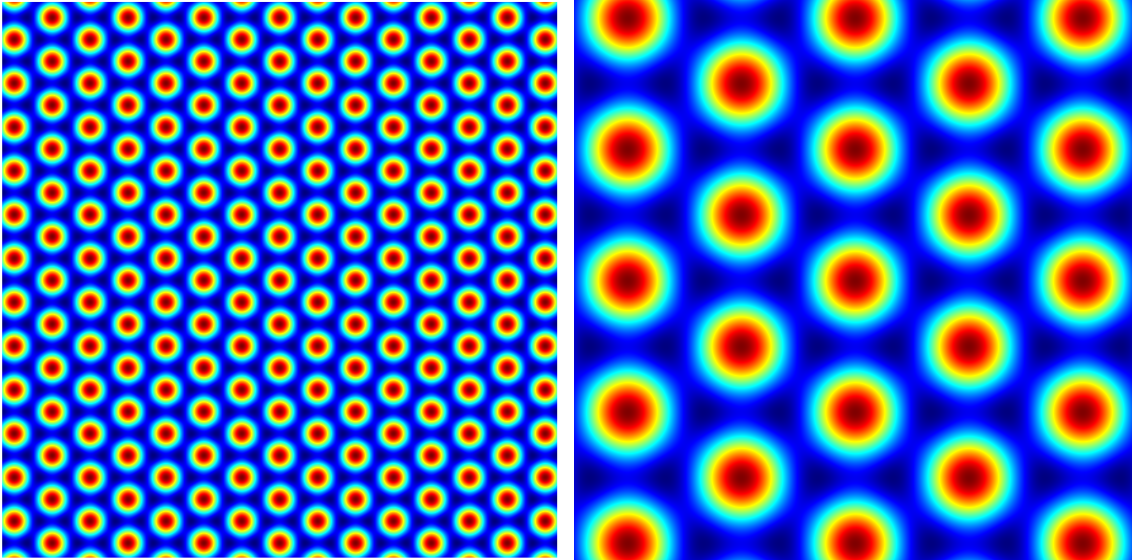
Left: the whole. Right: its middle third, enlarged.
A Shadertoy shader for this pattern:

```glsl
// Hexagonal lattice of glowing round spots on deep blue, inside a thin white margin.
// Three plane waves, 60 degrees apart, are summed into a smooth height field,
// which is then coloured by a rainbow ramp from dark blue to dark red.

const float PI = 3.14159265;
const float SPOT_PITCH = 0.0782;              // vertical spot spacing, in canvas heights
const vec2 LATTICE_CENTER = vec2(0.5014, 0.4995); // a spot sits here, in canvas fractions
const vec2 PLOT_MIN = vec2(0.0039, 0.0042);   // lower left corner inside the margin
const vec2 PLOT_MAX = vec2(0.9985, 0.9965);   // upper right corner inside the margin
const vec3 MARGIN_COLOR = vec3(1.0);
const vec3 RAMP_CENTERS = vec3(3.0, 2.0, 1.0); // red, green, blue peaks, in quarters
const float RAMP_HEIGHT = 1.5;                // peak height before clipping to one

// Sum of three waves, rescaled from [-1.5, 3] to [0, 1]
float hexWaves(vec2 p) {
    float waveNumber = 4.0 * PI / (sqrt(3.0) * SPOT_PITCH);
    float sum = 0.0;
    for (int i = 0; i < 3; i++) {
        float angle = float(i) * PI / 3.0;
        sum += cos(waveNumber * dot(p, vec2(cos(angle), sin(angle))));
    }
    return (sum + 1.5) / 4.5;
}

// Dark blue, blue, cyan, yellow, red, dark red
vec3 rainbowRamp(float t) {
    return clamp(RAMP_HEIGHT - abs(4.0 * t - RAMP_CENTERS), 0.0, 1.0);
}

// Coverage of the plot rectangle, softened over one pixel
float plotMask(vec2 fragCoord) {
    vec2 lower = fragCoord - PLOT_MIN * iResolution.xy;
    vec2 upper = PLOT_MAX * iResolution.xy - fragCoord;
    vec2 inside = clamp(min(lower, upper) + 0.5, 0.0, 1.0);
    return inside.x * inside.y;
}

void mainImage(out vec4 fragColor, in vec2 fragCoord) {
    vec2 p = (fragCoord - LATTICE_CENTER * iResolution.xy) / iResolution.y;
    vec3 color = rainbowRamp(hexWaves(p));
    fragColor = vec4(mix(MARGIN_COLOR, color, plotMask(fragCoord)), 1.0);
}
```
